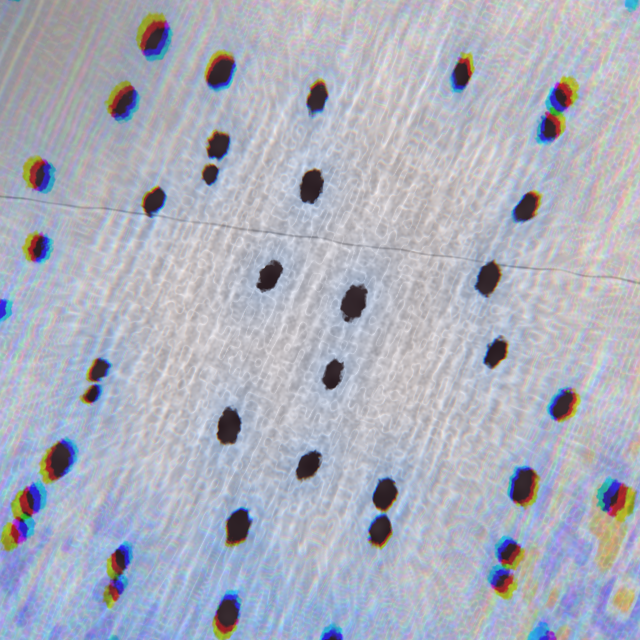
Write a three.js fragment shader that draws this texture.

```glsl
varying vec2 vUv;

const vec3 PALE = vec3(0.805, 0.775, 0.775);
const vec3 HAZE = vec3(0.60, 0.71, 0.86);
const vec3 PORE = vec3(0.19, 0.14, 0.16);
const vec3 GOLD = vec3(0.80, 0.66, 0.34);
const vec3 VIOLET = vec3(0.45, 0.47, 0.88);
const vec2 ALONG = vec2(0.407, 0.914);      // grain direction
const vec2 CELL = vec2(0.17, 0.13);         // pore spacing across, along
const vec2 SINGLE = vec2(0.018, 0.029);     // pore half sizes
const vec2 PAIRED = vec2(0.0165, 0.0235);
const float PAIR_GAP = 0.0245;
const float EDGE = 0.0025;
const float RAY_COUNT = 44.0;
const float DISPERSION = 0.085;             // colour fringing toward the rim

float hash(vec2 p) {
  vec3 q = fract(vec3(p.xyx) * 0.1031);
  q += dot(q, q.yzx + 33.33);
  return fract((q.x + q.y) * q.z);
}

float noise(vec2 p) {
  vec2 i = floor(p), f = fract(p);
  f = f * f * (3.0 - 2.0 * f);
  return mix(mix(hash(i), hash(i + vec2(1.0, 0.0)), f.x),
             mix(hash(i + vec2(0.0, 1.0)), hash(i + 1.0), f.x), f.y);
}

float ridge(vec2 p) {
  return pow(1.0 - abs(2.0 * noise(p) - 1.0), 3.0);
}

// Canvas position to (across, along) the grain
vec2 toGrain(vec2 p) {
  return vec2(p.x * ALONG.y - p.y * ALONG.x, dot(p, ALONG)) + 3.0;
}

float ellipse(vec2 q, vec2 size) {
  return (length(q / size) - 1.0) * size.x;
}

// Signed distance to pores, single or paired, strung along the grain
float poreDistance(vec2 g) {
  float d = 0.15;
  vec2 home = floor(g / CELL);
  for (int x = -1; x <= 1; x++) {
    for (int y = -1; y <= 1; y++) {
      vec2 id = home + vec2(float(x), float(y));
      vec2 jitter = vec2(hash(id + 17.0), hash(id + 41.0)) - 0.5;
      vec2 center = (id + 0.5 + jitter * vec2(0.55, 0.35)) * CELL;
      float height = dot(center - 3.0, vec2(-ALONG.x, ALONG.y));
      if (hash(id + 73.0) > mix(0.8, 0.48, height)) continue;
      vec2 q = g - center;
      q.x += q.y * 0.3 * (hash(id + 5.0) - 0.4);
      float scale = mix(0.78, 1.12, hash(id + 91.0));
      if (hash(id + 29.0) < 0.5) {
        d = min(d, ellipse(q, SINGLE * scale));
      } else {
        vec2 offset = vec2(jitter.y * 0.012, PAIR_GAP * scale);
        d = min(d, ellipse(q - offset, PAIRED * scale));
        d = min(d, ellipse(q + offset, PAIRED * mix(0.7, 1.0, hash(id + 3.0)) * scale));
      }
    }
  }
  return d + 0.005 * (noise(g * 130.0) - 0.5) + 0.002 * (noise(g * 300.0) - 0.5);
}

// Brightness offset from rays, cross walls and fine flecks
float fibre(vec2 p, vec2 g) {
  float bend = 0.6 * noise(g * vec2(6.0, 4.0)) + 0.3 * noise(g * 22.0);
  float ray = g.x * RAY_COUNT + bend;
  float column = floor(ray);
  float line = smoothstep(0.30, 0.0, abs(fract(ray) - 0.5));
  float rung = g.y * 48.0 + hash(vec2(column, 7.0)) + 0.9 * noise(g * 60.0);
  float wall = smoothstep(0.25, 0.0, abs(fract(rung) - 0.5));
  float patches = noise(g * vec2(28.0, 9.0));
  float soft = smoothstep(0.55, 0.1, distance(p, vec2(0.0, 1.0)));
  float fleck = ridge(g * vec2(125.0, 75.0)) - 0.38;
  float grit = noise(g * 230.0) - 0.5;
  float streak = noise(g * vec2(115.0, 14.0)) - 0.5;
  float coarse = 0.10 * line * patches + 0.05 * wall * (1.0 - patches) - 0.04;
  return coarse + (0.10 * fleck + 0.09 * grit + 0.09 * streak) * (1.0 - 0.75 * soft);
}

// x: pore cover, y: brightness offset, as seen by one colour channel
vec2 channel(vec2 p, float spread) {
  vec2 c = p - 0.5;
  vec2 q = 0.5 + c * (1.0 + spread * dot(c, c));
  vec2 g = toGrain(q);
  return vec2(smoothstep(EDGE, -EDGE, poreDistance(g)), fibre(q, g));
}

void main() {
  vec2 p = vUv;
  vec2 g = toGrain(p);
  vec2 r = channel(p, DISPERSION);
  vec2 m = channel(p, 0.0);
  vec2 b = channel(p, -DISPERSION);

  // Bluish haze near pores, along the bottom and at lower left
  float cloud = noise(g * 5.0) * 0.6 + noise(g * 17.0) * 0.4;
  float haze = 0.62 * exp(-24.0 * max(poreDistance(g), 0.0));
  haze += 0.9 * cloud * smoothstep(0.42, 0.0, p.y);
  haze += 0.7 * cloud * smoothstep(0.3, 0.0, p.x) * smoothstep(0.85, 0.4, p.y);
  vec3 color = mix(PALE, HAZE, clamp(haze, 0.0, 0.95));
  color *= 1.0 - 0.22 * smoothstep(0.5, 0.0, distance(p, vec2(0.0, 1.0)));

  // Stray fringes in the lower corners
  float corner = smoothstep(0.36, 0.0, distance(p, vec2(1.0, 0.08)));
  float stray = noise(g * vec2(55.0, 22.0));
  color = mix(color, GOLD, 0.75 * corner * smoothstep(0.55, 0.8, stray));
  corner = max(corner, smoothstep(0.4, 0.0, distance(p, vec2(0.05, 0.0))));
  color = mix(color, VIOLET, 0.65 * corner * smoothstep(0.42, 0.2, stray));

  // Fine crack with a pale lip
  float crack = p.y - 0.694 + 0.135 * p.x + 0.006 * (noise(p * 24.0) - 0.5);
  float strength = 0.4 + 0.6 * noise(p * 35.0);
  color += vec3(r.y, m.y, b.y);
  color -= 0.17 * strength * smoothstep(0.003, 0.0, abs(crack));
  color += 0.05 * strength * smoothstep(0.004, 0.0, abs(crack + 0.005));

  vec3 inside = PORE + 0.07 * (noise(g * 45.0) - 0.5);
  color = mix(color, inside, vec3(r.x, m.x, b.x));
  gl_FragColor = vec4(clamp(color, 0.0, 1.0), 1.0);
}
```
